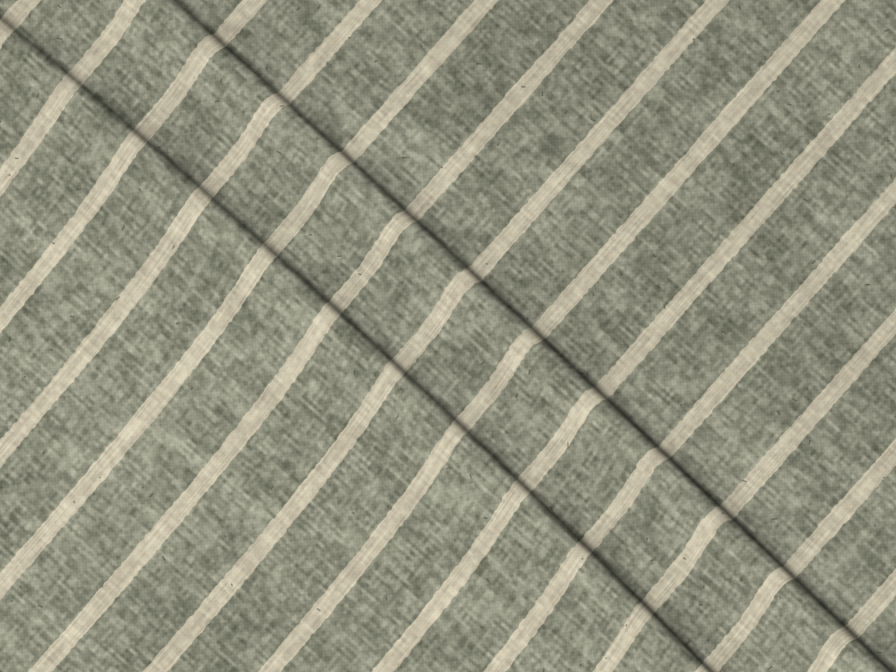
A Shadertoy shader for this texture:

```glsl
#define STRIPE_PERIOD 0.172
#define STRIPE_OFFSET 0.208
#define STRIPE_HALF_WIDTH 0.0178
#define STRIPE_SLOPE 1.13
#define THREADS 150.0
#define FOLD_DEPTH 0.40
#define FLECK_CELLS 34.0
#define FLECK_SHARE 0.10

const vec3 GREEN_DARK  = vec3(0.425, 0.432, 0.372);
const vec3 GREEN_LIGHT = vec3(0.645, 0.648, 0.572);
const vec3 CREAM_DARK  = vec3(0.665, 0.635, 0.555);
const vec3 CREAM_LIGHT = vec3(0.855, 0.825, 0.725);
const vec3 FLECK_COLOR = vec3(0.25, 0.25, 0.21);

float hash(vec2 p) {
    vec3 q = fract(vec3(p.xyx) * 0.1031);
    q += dot(q, q.yzx + 33.33);
    return fract((q.x + q.y) * q.z);
}

float noise(vec2 p) {
    vec2 cell = floor(p), f = fract(p);
    f = f * f * (3.0 - 2.0 * f);
    return mix(mix(hash(cell), hash(cell + vec2(1, 0)), f.x),
               mix(hash(cell + vec2(0, 1)), hash(cell + vec2(1, 1)), f.x), f.y);
}

// Noise centred on zero
float grain(vec2 p) { return noise(p + 500.0) - 0.5; }

// Signed distances to the two creases, positive towards the lower left
vec2 foldDistances(vec2 p) {
    float x = p.x - 0.26;
    float lower = 0.026 + p.x * (0.82 + 0.0945 * p.x);
    float upper = x * (0.90 + 0.035 * x);
    return (p.y - vec2(lower, upper)) * 0.735;
}

// Thin dark crease with a soft shadow and a lit ridge below it
float foldShade(float d, float strength) {
    float core = exp(-pow(abs(d) / 0.0055, 1.6));
    float shadow = exp(-abs(d) / (d > 0.0 ? 0.014 : 0.026));
    float ridge = exp(-pow((d - 0.038) / 0.024, 2.0));
    return 1.0 - strength * (FOLD_DEPTH * core + 0.17 * shadow) + 0.05 * ridge;
}

// Sideways pull of the cloth around the creases
float clothShift(vec2 d) {
    vec2 below = max(d, 0.0);
    float pull = 0.042 * (1.0 - exp(-below.x / 0.21));
    vec2 dip = below / 0.03 * exp(1.0 - below / 0.03);
    return pull + 0.008 * smoothstep(0.0, 0.11, d.y) - 0.010 * dip.y - 0.004 * dip.x;
}

// Short dark fibres scattered in a jittered grid
float flecks(vec2 p, float px) {
    vec2 cell = floor(p * FLECK_CELLS);
    vec2 jitter = 0.2 + 0.6 * vec2(hash(cell + 7.1), hash(cell + 19.7));
    vec2 d = p - (cell + jitter) / FLECK_CELLS;
    float angle = 6.283 * hash(cell + 41.3);
    vec2 dir = vec2(cos(angle), sin(angle));
    float reach = 0.003 * hash(cell + 3.9);
    float along = clamp(dot(d, dir), -reach, reach);
    float dist = length(d - dir * along) - 0.0009;
    return step(hash(cell + 88.0), FLECK_SHARE) * (1.0 - smoothstep(-px, px, dist));
}

void mainImage(out vec4 fragColor, in vec2 fragCoord) {
    float px = 1.0 / iResolution.y;
    vec2 p = vec2(fragCoord.x, iResolution.y - fragCoord.y) * px;
    vec2 folds = foldDistances(p);

    // Cloth axes: across and along the stripes
    float s = p.x + p.y / STRIPE_SLOPE - clothShift(folds);
    float scale = inversesqrt(1.0 + STRIPE_SLOPE * STRIPE_SLOPE);
    vec2 cloth = vec2(s * STRIPE_SLOPE, p.x - p.y * STRIPE_SLOPE) * scale;

    // Heathered yarn: weft slubs, warp streaks, mottling and weave
    float weft = grain(cloth * vec2(45.0, 210.0));
    float warp = grain(cloth * vec2(210.0, 50.0));
    float fuzz = grain(cloth * 190.0 + 70.0);
    float mottle = grain(cloth * vec2(14.0, 38.0) + 30.0);
    float cloud = grain(cloth * 5.0 + 11.0);
    vec2 threads = sin(cloth * THREADS * 6.283);
    float tone = 0.52 + 0.72 * weft + 0.48 * warp + 0.55 * fuzz + 0.35 * mottle
               + 0.22 * cloud + 0.07 * threads.x * threads.y;

    // Stripes with slightly uneven woven edges
    float index = floor((s - STRIPE_OFFSET) / STRIPE_PERIOD + 0.5);
    float offset = s - STRIPE_OFFSET - index * STRIPE_PERIOD;
    float halfWidth = STRIPE_HALF_WIDTH * (1.0 + 0.12 * grain(vec2(index * 9.0, cloth.y * 12.0)));
    float edge = abs(offset) - halfWidth + 0.003 * grain(vec2(index * 5.0, cloth.y * 170.0));
    float stripe = 1.0 - smoothstep(-1.2 * px, 1.2 * px, edge);
    float streak = grain(vec2(offset * 330.0 + index * 17.0, cloth.y * 16.0));
    float creamTone = 0.54 + 0.45 * streak + 0.6 * (tone - 0.52);

    vec3 green = mix(GREEN_DARK, GREEN_LIGHT, tone);
    vec3 cream = mix(CREAM_DARK, CREAM_LIGHT, creamTone);
    vec3 color = mix(green, cream, stripe);
    color = mix(color, FLECK_COLOR, 0.6 * flecks(cloth + 3.0, px));

    // Creases deepen to the lower right; light falls from the lower left
    float strength = mix(0.8, 1.1, clamp(p.x, 0.0, 1.0));
    float light = 1.0 + 0.03 * smoothstep(-0.4, 0.3, folds.x) - 0.03 * smoothstep(0.0, 0.35, -folds.y);
    color *= light * foldShade(folds.x, strength) * foldShade(folds.y, strength);
    fragColor = vec4(clamp(color, 0.0, 1.0), 1.0);
}
```
